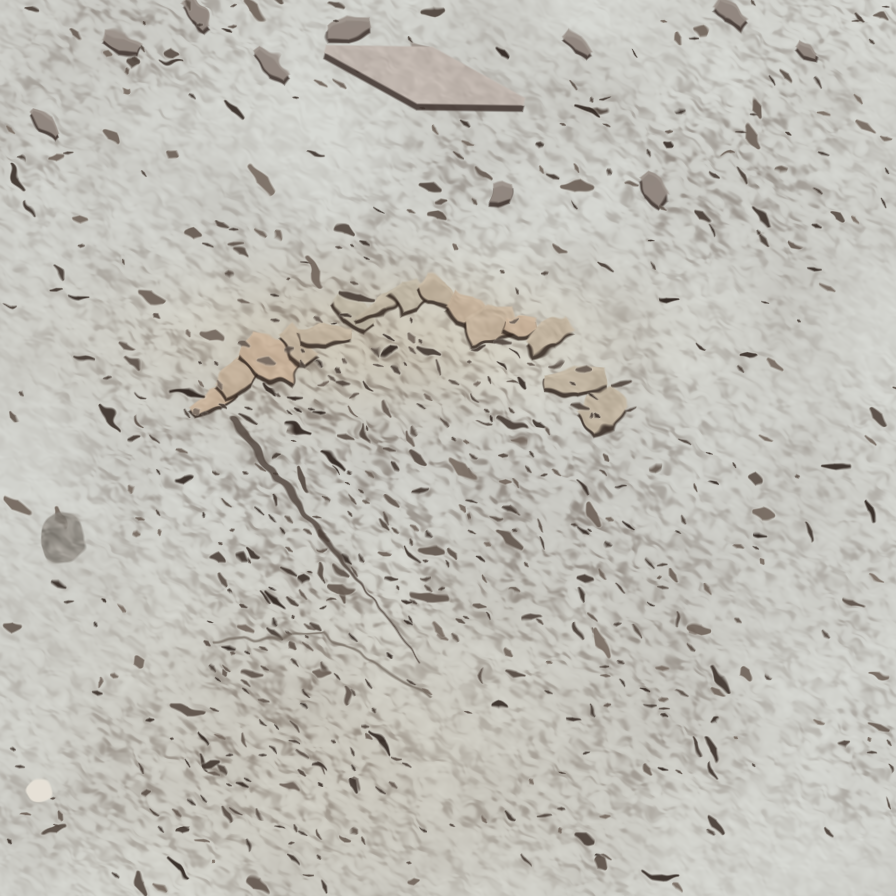
Give the GLSL for this texture, as a WebGL 2 fragment shader.

```glsl
#version 300 es
precision highp float;
// Pale dry ground strewn with dark chips, tan flakes, twigs and a plank.
// Stretched value noise makes the slanted grain; a density field gathers
// the grain and the hashed chips into drifts.
uniform vec2 u_resolution;
out vec4 fragColor;

float hash(vec2 p) {
  return fract(sin(dot(p, vec2(127.1, 311.7))) * 43758.5453);
}

float noise(vec2 p) {
  vec2 i = floor(p), f = fract(p);
  f = f * f * (3.0 - 2.0 * f);
  return mix(mix(hash(i), hash(i + vec2(1, 0)), f.x),
             mix(hash(i + vec2(0, 1)), hash(i + vec2(1, 1)), f.x), f.y);
}

float fbm(vec2 p) {
  float sum = 0.0, amp = 0.53;
  for (int i = 0; i < 4; i++) {
    sum += amp * noise(p);
    p = p * 2.03 + 17.0;
    amp *= 0.5;
  }
  return sum;
}

// Brings the direction at angle a onto the x axis
mat2 turn(float a) {
  return mat2(cos(a), -sin(a), sin(a), cos(a));
}

float blob(vec2 p, vec2 center, vec2 radius) {
  vec2 q = (p - center) / radius;
  return exp(-dot(q, q));
}

// Share of the ground covered by litter
float litter(vec2 p) {
  float drifts = 0.75 * blob(p, vec2(0.5, 0.5), vec2(0.27, 0.17))
               + 0.45 * blob(p, vec2(0.72, 0.8), vec2(0.28, 0.14))
               + 0.45 * blob(p, vec2(0.35, 0.12), vec2(0.33, 0.17))
               + 0.3 * blob(p, vec2(0.12, 0.93), vec2(0.16, 0.1));
  return clamp(0.2 + drifts + 1.1 * (fbm(p * 6.0) - 0.5), 0.0, 1.0);
}

float segment(vec2 p, vec2 a, vec2 b) {
  vec2 ab = b - a;
  return length(p - a - ab * clamp(dot(p - a, ab) / dot(ab, ab), 0.0, 1.0));
}

float flake(vec2 p, vec2 center, vec2 size, float angle) {
  vec2 q = abs(turn(angle) * (p - center));
  return max(q.x - size.x, q.y + 0.25 * q.x - size.y);
}

void paint(inout vec3 col, vec3 tint, float d, float alpha) {
  float soft = max(0.0016, 0.8 / u_resolution.y);
  col = mix(col, tint, alpha * (1.0 - smoothstep(-soft, soft, d)));
}

// One tapered chip per grid cell, kept where litter is dense
void chips(inout vec3 col, vec2 p, float count) {
  vec2 cell = floor(p * count);
  for (int k = 0; k < 9; k++) {
    vec2 id = cell + vec2(k % 3 - 1, k / 3 - 1);
    vec2 center = id + 0.2 + 0.6 * vec2(hash(id + count), hash(id + count + 31.0));
    float density = litter(center / count);
    if (hash(id + count + 57.0) > 0.03 + 0.42 * density * density) continue;
    float tone = hash(id + count + 73.0);
    vec2 q = turn(-0.55 + 1.5 * (hash(id + count + 91.0) - 0.5)) * (p * count - center);
    float halfLen = 0.12 + 0.3 * hash(id + count + 113.0);
    float width = (0.07 + 0.09 * tone) * (1.0 - 0.6 * abs(q.x) / halfLen);
    float d = length(vec2(max(abs(q.x) - halfLen, 0.0), q.y)) - width;
    paint(col, vec3(0.84, 0.83, 0.80), (d - 0.05) / count, 0.25);
    paint(col, mix(vec3(0.16, 0.12, 0.10), vec3(0.48, 0.43, 0.39), tone), d / count, 0.92);
  }
}

void main() {
  vec2 p = gl_FragCoord.xy / u_resolution.y;
  vec2 wp = p + 0.008 * (vec2(noise(p * 70.0), noise(p * 70.0 + 40.0)) - 0.5);
  float density = litter(p);

  // Ground and slanted grain
  vec2 g = turn(-0.55) * wp;
  float grain = 0.6 * noise(g * vec2(75, 150)) + 0.4 * noise(g * vec2(150, 270));
  float shade = 0.07 + 0.12 * density + 0.25 * (grain - 0.5) + 0.3 * (fbm(p * 9.0 + 5.0) - 0.5)
              + 0.9 * density * smoothstep(0.42, 0.9, grain);
  vec3 col = mix(vec3(0.83, 0.835, 0.815), vec3(0.56, 0.53, 0.50), clamp(shade, -0.05, 1.0));
  float warm = blob(p, vec2(0.42, 0.62), vec2(0.25, 0.08)) + 0.5 * blob(p, vec2(0.4, 0.15), vec2(0.3, 0.2));
  col *= mix(vec3(1), vec3(1.01, 0.98, 0.93), warm);

  // Tan flakes along an arch, each above a dark edge
  for (int i = 0; i < 15; i++) {
    vec2 id = vec2(i, 7);
    float x = 0.24 + 0.031 * float(i);
    vec2 center = vec2(x, 0.655 - 2.0 * (x - 0.45) * (x - 0.45) + 0.05 * (hash(id) - 0.5));
    vec2 size = vec2(0.014 + 0.02 * hash(id + 3.0), 0.008 + 0.014 * hash(id + 5.0));
    float angle = 2.2 * (hash(id + 9.0) - 0.6);
    paint(col, vec3(0.20, 0.15, 0.12), flake(wp, center - vec2(0.001, 0.005), size, angle), 0.85);
    paint(col, mix(vec3(0.80, 0.70, 0.60), vec3(0.76, 0.73, 0.66), hash(id + 11.0)) + 0.12 * (grain - 0.5),
          flake(wp, center, size, angle), 0.95);
  }

  // Grey-brown scraps over the upper ground
  for (int i = 0; i < 11; i++) {
    vec2 id = vec2(i, 23);
    vec2 center = vec2(0.05 + 0.085 * float(i), 0.77 + 0.22 * hash(id));
    vec2 size = vec2(0.01 + 0.016 * hash(id + 3.0), 0.006 + 0.006 * hash(id + 5.0));
    float angle = -0.4 + 1.4 * (hash(id + 9.0) - 0.5);
    paint(col, vec3(0.22, 0.17, 0.15), flake(wp, center - vec2(0.0, 0.005), size, angle), 0.85);
    paint(col, vec3(0.60, 0.56, 0.53), flake(wp, center, size, angle), 0.9);
  }

  chips(col, wp, 60.0);
  chips(col, wp, 38.0);
  chips(col, wp, 22.0);

  // Twigs, thinning toward the lower right
  float stem = segment(wp, vec2(0.26, 0.53), vec2(0.47, 0.26)) - mix(0.001, 0.005, smoothstep(0.3, 0.5, p.y));
  float bent = min(segment(wp, vec2(0.24, 0.283), vec2(0.36, 0.295)), segment(wp, vec2(0.36, 0.295), vec2(0.48, 0.222)));
  paint(col, vec3(0.30, 0.25, 0.22), stem, 0.8);
  paint(col, vec3(0.45, 0.41, 0.37), bent - 0.0015, 0.75);

  // Plank with its shadow, a grey clod and a pale pebble
  paint(col, vec3(0.24, 0.19, 0.17), flake(p, vec2(0.473, 0.908), vec2(0.115, 0.032), -0.26), 0.85);
  paint(col, vec3(0.75, 0.71, 0.68) + 0.1 * (grain - 0.5), flake(p, vec2(0.474, 0.916), vec2(0.115, 0.033), -0.26), 1.0);
  paint(col, vec3(0.55, 0.53, 0.50) + 0.3 * (grain - 0.5), length((wp - vec2(0.07, 0.4)) * vec2(1, 0.85)) - 0.026, 0.85);
  paint(col, vec3(0.90, 0.88, 0.84), length(wp - vec2(0.042, 0.118)) - 0.013, 1.0);

  fragColor = vec4(col, 1.0);
}
```
